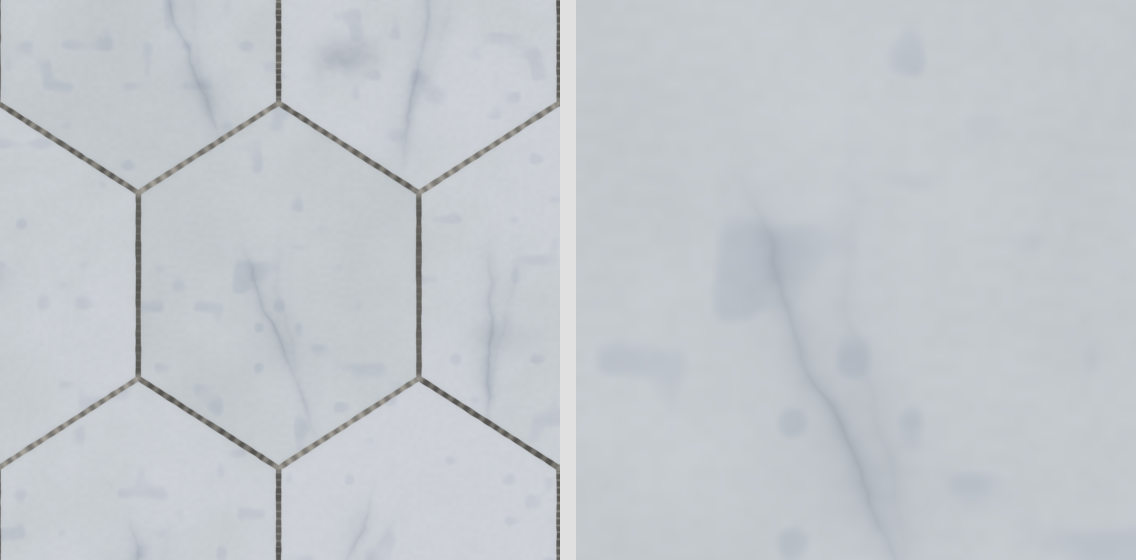
Left: the whole. Right: its middle third, enlarged.
Write a WebGL 1 fragment shader that draws this pattern.

```glsl
precision highp float;

uniform vec2 u_resolution;

float hash(vec2 p) {
  return fract(sin(dot(p, vec2(127.1, 311.7))) * 43758.5453);
}

float noise(vec2 p) {
  vec2 i = floor(p), f = fract(p);
  f = f * f * (3.0 - 2.0 * f);
  return mix(mix(hash(i), hash(i + vec2(1.0, 0.0)), f.x),
             mix(hash(i + vec2(0.0, 1.0)), hash(i + 1.0), f.x), f.y);
}

float fbm(vec2 p) {
  float sum = 0.0, gain = 0.5;
  for (int i = 0; i < 5; i++) {
    sum += gain * noise(p);
    p = mat2(1.6, 1.2, -1.2, 1.6) * p + 3.7;
    gain *= 0.5;
  }
  return sum;
}

// Distances to the upright and to the slanted sides of a tile
vec2 sideDistances(vec2 local) {
  local = abs(local);
  return vec2(0.2505 - local.x, 0.2745 - dot(local, vec2(0.5395, 0.842)));
}

vec3 marble(vec2 local, vec2 id) {
  float seed = hash(id);
  vec2 q = local + 7.0 * vec2(seed, hash(id + 4.3));
  float cloud = fbm(q * 7.0);
  vec3 stone = mix(vec3(0.755, 0.778, 0.795), vec3(0.805, 0.822, 0.845),
                   smoothstep(0.1, 0.9, cloud * 0.8 + seed * 0.55));

  // One wandering vein with a fainter branch, turned differently in each tile
  float angle = 0.384 - 0.8 * seed;
  vec2 v = mat2(cos(angle), -sin(angle), sin(angle), cos(angle)) * local;
  float bend = 0.05 * (fbm(q * 9.0) - 0.48);
  float across = v.x + 0.034 + bend - 0.25 * (hash(id + 1.7) - 0.5) * step(0.001, seed);
  float reach = 1.0 - smoothstep(0.08, 0.22, abs(v.y + 0.1));
  float vein = exp(-abs(across) * 170.0) + 0.45 * exp(-abs(across) * 45.0);
  vein += 0.4 * exp(-abs(across - 0.04 - 0.2 * v.y) * 110.0);
  stone -= vec3(0.088, 0.083, 0.07) * vein * reach * (0.35 + 0.65 * noise(q * 16.0));

  // Soft grey stain and small flecks
  vec2 spot = (vec2(hash(id + 8.1), hash(id + 2.6)) - 0.5) * vec2(0.3, 0.4);
  vec2 toSpot = (local - spot) * vec2(22.0, 30.0) + 1.6 * (fbm(q * 22.0) - 0.48);
  stone -= vec3(0.15, 0.145, 0.125) * exp(-dot(toSpot, toSpot)) * smoothstep(0.2, 0.9, seed);
  stone -= vec3(0.04, 0.038, 0.025) * smoothstep(0.76, 0.96, noise(q * 28.0));

  return stone + 0.012 * (noise(q * 130.0) - 0.5);
}

vec3 grout(vec2 p, vec2 local, vec2 id, bool upright) {
  vec2 toward = sign(local);
  float falling = toward.x * toward.y;
  vec2 neighbour = id + (upright ? vec2(2.0 * toward.x, 0.0) : toward);
  float edgeSeed = hash(id + neighbour + 0.5);

  // Mesh threads showing through the joint
  float along = upright ? p.y : dot(p, vec2(0.842, -0.5395 * falling));
  float wander = noise(vec2(along * 40.0, edgeSeed * 50.0));
  float thread = 0.5 + 0.5 * sin(along * (upright ? 470.0 : 290.0) + 3.0 * wander);
  float light = upright
    ? 0.08 + 0.5 * edgeSeed * pow(thread, 4.0)
    : mix(0.62, 0.22, step(0.0, falling)) + 0.5 * (thread - 0.5) + 0.25 * (edgeSeed - 0.5);
  light += 0.3 * (wander - 0.5);

  // Paler filling where three joints meet
  vec2 corner = abs(local);
  float meet = min(length(corner - vec2(0.2505, 0.1655)), length(corner - vec2(0.0, 0.326)));
  light = mix(light, 0.85, 0.8 * exp(-meet * meet * 16000.0));
  return mix(vec3(0.34, 0.335, 0.32), vec3(0.66, 0.645, 0.62), clamp(light, 0.0, 1.0));
}

void main() {
  vec2 p = gl_FragCoord.xy / u_resolution - vec2(0.4975, 0.49);

  // Two interleaved grids of tile centres; keep the tile that holds the point
  vec2 pitch = vec2(0.2505, 0.4915);
  vec2 id = 2.0 * floor(p / pitch * 0.5 + 0.5);
  vec2 oddId = 2.0 * floor(p / pitch * 0.5) + 1.0;
  vec2 sides = sideDistances(p - id * pitch);
  vec2 oddSides = sideDistances(p - oddId * pitch);
  if (min(oddSides.x, oddSides.y) > min(sides.x, sides.y)) {
    id = oddId;
    sides = oddSides;
  }
  vec2 local = p - id * pitch;
  float edge = min(sides.x, sides.y);

  // Slightly ragged joint with a soft rim
  float width = 0.0047 + 0.0012 * (noise(p * 70.0) - 0.5);
  float blur = max(0.0016, 0.8 / u_resolution.y);
  float tile = smoothstep(width - blur, width + blur, edge);
  vec3 stone = marble(local, id) - 0.03 * exp(-max(edge - width, 0.0) * 300.0);
  vec3 color = mix(grout(p, local, id, sides.x < sides.y), stone, tile);
  gl_FragColor = vec4(color, 1.0);
}
```
